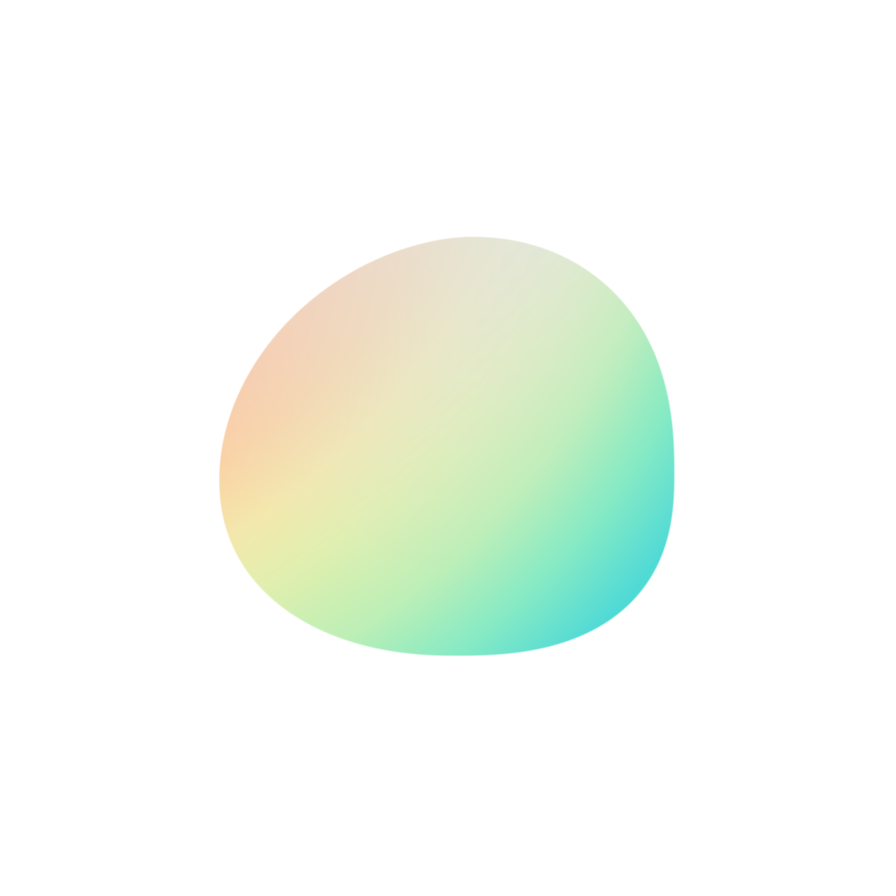
Give the GLSL for this background, as a three.js fragment shader.

```glsl
// A soft pastel blob on white. Its outline joins four superellipse quadrants;
// its fill is a curved diagonal ramp from peach to cyan, with a pale haze
// that thickens toward the upper right.

#define EDGE 0.0013                   // half width of the smoothed outline
#define BOW 0.614                     // curvature of the colour bands
#define RAMP_DIR vec2(0.757, -0.654)  // direction from peach to cyan
#define HAZE_DIR vec2(0.654, 0.757)   // direction in which haze thickens
#define HAZE_SLOPE 1.83
#define HAZE_BASE 0.358
#define LOW vec2(0.2448, 0.2682)      // left and bottom extremes
#define HIGH vec2(0.7526, 0.7357)     // right and top extremes

varying vec2 vUv;

const vec3 WHITE  = vec3(1.0);
const vec3 PEACH  = vec3(0.988, 0.788, 0.651);
const vec3 SAND   = vec3(0.980, 0.827, 0.647);
const vec3 YELLOW = vec3(0.953, 0.910, 0.675);
const vec3 LIME   = vec3(0.878, 0.939, 0.685);
const vec3 GREEN  = vec3(0.737, 0.937, 0.714);
const vec3 MINT   = vec3(0.529, 0.918, 0.769);
const vec3 CYAN   = vec3(0.314, 0.855, 0.839);
const vec3 HAZE   = vec3(0.878, 0.898, 0.894);

// Approximate signed distance to the outline, negative inside.
float blobDistance(vec2 p) {
  bool top = p.y > 0.47;
  float centreX = top ? 0.526 : 0.508;
  bool right = p.x > centreX;
  vec2 centre = vec2(centreX, right ? 0.4727 : 0.4661);
  vec2 extreme = vec2(right ? HIGH.x : LOW.x, top ? HIGH.y : LOW.y);
  vec2 radii = abs(extreme - centre);

  // Each quadrant has its own roundness along x and y.
  vec2 power = top ? (right ? vec2(2.1, 2.4) : vec2(1.8, 1.92))
                   : (right ? vec2(2.5) : vec2(2.2));
  vec2 u = max(abs(p - centre) / radii, vec2(0.0001));
  vec2 terms = pow(u, power);
  vec2 slope = power * terms / (u * radii);
  return (terms.x + terms.y - 1.0) / max(length(slope), 0.5);
}

// Linear step between two stops of the ramp.
float stopBlend(float a, float b, float t) {
  return clamp((t - a) / (b - a), 0.0, 1.0);
}

vec3 pastelRamp(float t) {
  vec3 c = mix(PEACH, SAND, stopBlend(-0.217, -0.156, t));
  c = mix(c, YELLOW, stopBlend(-0.156, -0.081, t));
  c = mix(c, LIME, stopBlend(-0.081, -0.009, t));
  c = mix(c, GREEN, stopBlend(-0.009, 0.091, t));
  c = mix(c, MINT, stopBlend(0.091, 0.176, t));
  return mix(c, CYAN, stopBlend(0.176, 0.260, t));
}

vec3 blobColour(vec2 p) {
  vec2 fromCentre = p - 0.5;
  float across = dot(fromCentre, HAZE_DIR);
  float bend = across - 0.0125;
  float along = dot(fromCentre, RAMP_DIR) + BOW * bend * bend;

  // The haze fades out before the ramp reaches cyan.
  float haze = clamp(across * HAZE_SLOPE + HAZE_BASE, 0.0, 1.0);
  haze *= 1.0 - smoothstep(-0.081, 0.18, along);
  return mix(pastelRamp(along), HAZE, haze);
}

void main() {
  float cover = 1.0 - smoothstep(-EDGE, EDGE, blobDistance(vUv));
  gl_FragColor = vec4(mix(WHITE, blobColour(vUv), cover), 1.0);
}
```
